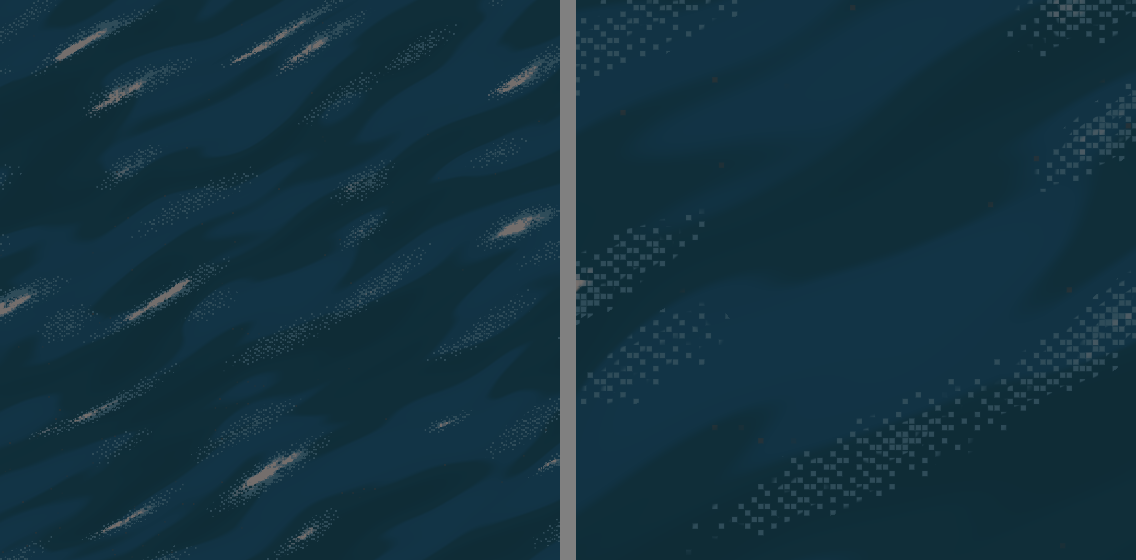
Left, the full canvas; right, a detail of the centre.
Reproduce this texture procedurally as a three.js fragment shader.

```glsl
// Dark night water: slanted flat-toned swells, with scattered foam glints.
// Swells are stretched gradient noise; glints are jittered ellipses in a slanted
// grid, dithered onto a fine lattice of dots with pale, denser cores.
#define SLANT 0.51
#define DOTS 256.0
#define GLINT_CELL vec2(0.31, 0.108)
#define GLINT_LENGTH vec2(0.055, 0.16)
#define GLINT_WIDTH vec2(0.012, 0.030)
#define SWELL_SCALE vec2(2.5, 11.5)
#define DEEP vec3(0.061, 0.180, 0.224)
#define SWELL vec3(0.069, 0.199, 0.267)
#define SLATE vec3(0.190, 0.305, 0.355)
#define ASH vec3(0.315, 0.365, 0.395)
#define PALE vec3(0.480, 0.445, 0.430)
#define RUST vec3(0.200, 0.200, 0.200)

varying vec2 vUv;

vec2 hash2(vec2 p) {
  vec2 k = vec2(dot(p, vec2(127.1, 311.7)), dot(p, vec2(269.5, 183.3)));
  return fract(sin(k) * 43758.545);
}

float cornerSlope(vec2 corner, vec2 offset) {
  float angle = 6.2832 * hash2(corner).x;
  return dot(vec2(cos(angle), sin(angle)), offset);
}

// Gradient noise, about -0.7 to 0.7
float gradientNoise(vec2 p) {
  vec2 i = floor(p), f = fract(p);
  vec2 u = f * f * f * (f * (f * 6.0 - 15.0) + 10.0);
  vec2 e = vec2(1.0, 0.0);
  return mix(
    mix(cornerSlope(i, f), cornerSlope(i + e, f - e), u.x),
    mix(cornerSlope(i + e.yx, f - e.yx), cornerSlope(i + e.xx, f - e.xx), u.x),
    u.y);
}

// Glint coverage: x = foam body, y = pale core, z = wide halo
vec3 glints(vec2 p) {
  vec2 home = floor(p / GLINT_CELL);
  vec3 cover = vec3(0.0);
  for (int j = -1; j <= 1; j++) {
    for (int i = -1; i <= 1; i++) {
      vec2 cell = home + vec2(float(i), float(j));
      vec2 place = hash2(cell + 5.3);
      vec2 trait = hash2(cell + 37.7);
      vec2 shape = hash2(cell + 81.1);
      float power = mix(0.36, 1.35, trait.y * sqrt(trait.y));
      vec2 size = vec2(mix(GLINT_LENGTH.x, GLINT_LENGTH.y, trait.x),
                       mix(GLINT_WIDTH.x, GLINT_WIDTH.y, shape.x));
      vec2 q = (p - (cell + 0.2 + 0.6 * place) * GLINT_CELL) / size;

      // Bend the axis and taper one end
      float lean = shape.y - 0.5;
      q.y += 0.6 * lean * (q.x * q.x - 0.4);
      float halo = smoothstep(1.9, 0.2, length(q * vec2(0.95, 0.9)));
      q.y *= 1.0 + 0.7 * lean * clamp(q.x, -1.0, 1.0);

      float body = power * smoothstep(1.15, 0.15, length(q));
      vec2 head = (q + vec2(0.4 * place.x, 0.4 * lean)) * vec2(1.35, 1.8);
      float core = smoothstep(0.5, 0.95, power) * smoothstep(1.1, 0.1, length(head));
      cover = max(cover, vec3(body, core, halo));
    }
  }
  return cover;
}

void main() {
  // Slanted, gently warped frame: x along the swells, y across them
  float c = cos(SLANT), s = sin(SLANT);
  vec2 p = vec2(c * vUv.x + s * vUv.y, c * vUv.y - s * vUv.x) + 3.0;
  p.y += 0.035 * gradientNoise(p * vec2(3.0, 4.0));
  vec3 glint = glints(p);

  // Flat swell tones with soft borders
  vec2 drift = p + vec2(0.0, 0.02 * gradientNoise(p * vec2(6.0, 9.0) + 2.0));
  float swell = gradientNoise(drift * SWELL_SCALE)
              + 0.45 * gradientNoise(drift * SWELL_SCALE * 2.2 + 7.0);
  float lift = swell + 0.22 * glint.z - 0.09;
  vec3 color = mix(DEEP, SWELL, smoothstep(-0.06, 0.06, lift));
  color *= 1.0 + 0.03 * smoothstep(0.0, 0.45, swell)
               - 0.05 * smoothstep(-0.1, -0.45, swell);

  // Evenly spread dither threshold for each dot
  vec2 dotId = floor(vUv * DOTS);
  vec2 grain = hash2(dotId);
  float threshold = fract(dot(dotId, vec2(0.7549, 0.5698)));
  threshold = clamp(threshold + 0.22 * (grain.x - 0.5), 0.02, 0.98);

  // Dots are soft squares that merge where the foam is dense
  vec2 inset = 0.5 - abs(fract(vUv * DOTS) - 0.5);
  float square = smoothstep(0.0, 0.2, min(inset.x, inset.y));
  float ripple = gradientNoise(p * vec2(28.0, 90.0));
  float body = glint.x * (1.0 + 0.9 * ripple);
  float core = glint.y * (1.0 + 1.1 * ripple);
  float dotMask = mix(square, 1.0, smoothstep(0.5, 0.95, body));

  // Rare rusty specks at the swell borders
  float speck = step(0.988, grain.y) * smoothstep(0.12, 0.0, abs(lift));
  color = mix(color, RUST, 0.6 * speck * square);

  // Foam: slate dots, then ash, then pale grains
  float foam = smoothstep(-0.03, 0.03, body - threshold) * step(0.03, body);
  color = mix(color, SLATE, 0.95 * foam * dotMask);
  float ash = smoothstep(-0.07, 0.07, core - 0.2 - 0.4 * threshold);
  color = mix(color, ASH, 0.9 * ash * dotMask);
  float pale = smoothstep(-0.08, 0.08, core - 0.42 - 0.5 * grain.x);
  color = mix(color, PALE, 0.85 * pale);

  gl_FragColor = vec4(color, 1.0);
}
```
